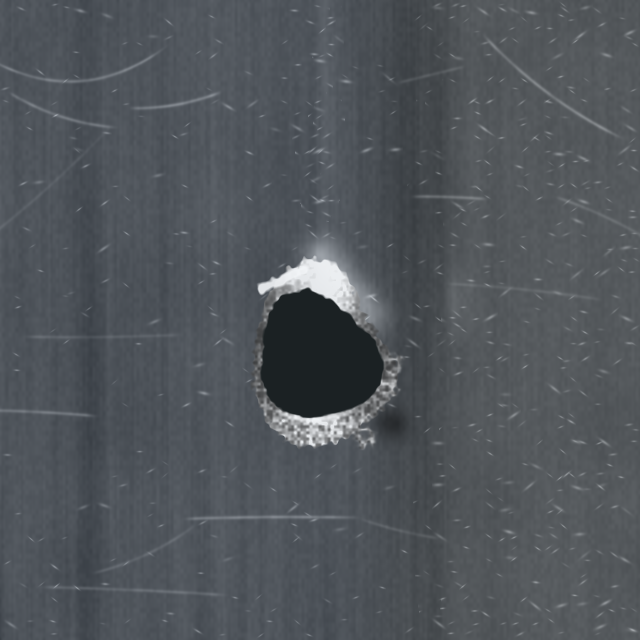
Write a three.js fragment shader that draws this texture.

```glsl
// Brushed grey metal sheet with a torn, punched hole near its centre.
// The hole is a polar Fourier outline; its rim widens by angle and is mottled by noise.
// The sheet layers stretched noise streaks, curved scratches and scattered flecks.

#define HOLE_CENTER vec2(0.499, 0.447)
#define HOLE_COLOR vec3(0.105, 0.13, 0.137)
#define SHEET_COLOR vec3(0.300, 0.318, 0.338)
#define RIM_COLOR vec3(0.95, 0.96, 0.97)
#define STREAK_GAIN 0.085
#define SCRATCH_GAIN 0.17
#define SCRATCH_WIDTH 0.0028
#define FLECK_GAIN 0.24
#define EDGE 0.0022

varying vec2 vUv;

float hash(vec2 p) {
  vec3 h = fract(vec3(p.xyx) * 0.1031);
  h += dot(h, h.yzx + 33.33);
  return fract((h.x + h.y) * h.z);
}

float noise(vec2 p) {
  vec2 i = floor(p), f = fract(p);
  f = f * f * (3.0 - 2.0 * f);
  return mix(mix(hash(i), hash(i + vec2(1.0, 0.0)), f.x),
             mix(hash(i + vec2(0.0, 1.0)), hash(i + vec2(1.0, 1.0)), f.x), f.y);
}

float bump(float x, float center, float width) {
  float t = (x - center) / width;
  return exp(-t * t);
}

float lobe(float angle, float center, float sharpness) {
  return exp(sharpness * (cos(angle - center) - 1.0));
}

float segment(vec2 p, vec2 a, vec2 b) {
  vec2 ab = b - a;
  return length(p - a - ab * clamp(dot(p - a, ab) / dot(ab, ab), 0.0, 1.0));
}

// Bowed line from a to b, broken along its length and fading at the ends.
float scratch(vec2 p, vec2 a, vec2 b, float bow) {
  vec2 ab = b - a;
  float t = dot(p - a, ab) / dot(ab, ab);
  float across = dot(p - a, normalize(vec2(-ab.y, ab.x))) - bow * 4.0 * t * (1.0 - t);
  float ends = smoothstep(0.0, 0.12, t) * (1.0 - smoothstep(0.85, 1.0, t));
  return bump(across, 0.0, SCRATCH_WIDTH) * ends * (0.55 + 0.6 * noise(p * 60.0));
}

float holeRadius(float a) {
  return 0.097 - 0.0034 * cos(a) - 0.0029 * sin(a) - 0.0038 * cos(2.0 * a)
       - 0.0063 * sin(2.0 * a) + 0.0069 * cos(3.0 * a) - 0.0059 * sin(3.0 * a);
}

float scratches(vec2 p) {
  float s = scratch(p, vec2(-0.03, 0.915), vec2(0.27, 0.935), -0.052);
  s += scratch(p, vec2(0.01, 0.858), vec2(0.19, 0.80), -0.012);
  s += 1.1 * scratch(p, vec2(0.20, 0.831), vec2(0.35, 0.858), -0.008);
  s += scratch(p, vec2(0.75, 0.951), vec2(0.98, 0.780), -0.014);
  s += scratch(p, vec2(0.28, 0.189), vec2(0.57, 0.191), 0.002);
  s += 0.5 * scratch(p, vec2(0.14, 0.103), vec2(0.31, 0.183), -0.01);
  s += 0.9 * scratch(p, vec2(-0.03, 0.359), vec2(0.16, 0.349), 0.002);
  s += 0.5 * scratch(p, vec2(0.03, 0.474), vec2(0.29, 0.477), -0.002);
  s += 0.6 * scratch(p, vec2(0.05, 0.083), vec2(0.37, 0.069), 0.002);
  s += 0.5 * scratch(p, vec2(0.56, 0.190), vec2(0.69, 0.158), -0.003);
  s += 0.9 * scratch(p, vec2(0.64, 0.693), vec2(0.765, 0.689), 0.001);
  s += 0.3 * scratch(p, vec2(-0.03, 0.62), vec2(0.18, 0.81), -0.006);
  s += 0.5 * scratch(p, vec2(0.86, 0.695), vec2(1.03, 0.615), 0.006);
  s += 0.5 * scratch(p, vec2(0.62, 0.870), vec2(0.73, 0.897), 0.0);
  return s + 0.4 * scratch(p, vec2(0.69, 0.557), vec2(0.95, 0.53), 0.004);
}

// Small slanted nicks, densest on the upper middle column and the right side.
float flecks(vec2 p) {
  float sum = 0.0;
  for (int k = 0; k < 3; k++) {
    float layer = float(k);
    vec2 g = p * (27.0 + 13.0 * layer) + 17.0 * layer, cell = floor(g);
    vec2 f = fract(g) - 0.3 - 0.4 * vec2(hash(cell + 3.1), hash(cell + 7.7));
    f.y += f.x * (hash(cell + 5.3) - 0.5) * 1.6;
    float density = 0.07 + 0.13 * smoothstep(0.63, 0.70, p.x)
      + 0.6 * bump(p.x, 0.502, 0.025) * smoothstep(0.62, 0.70, p.y);
    float mark = exp(-dot(f * f, vec2(25.0, 190.0)));
    sum += mark * step(hash(cell), density) * (0.3 + 0.7 * hash(cell + 9.2));
  }
  return sum;
}

vec3 sheet(vec2 p) {
  float streak = 0.4 * noise(vec2(p.x * 35.0, p.y * 1.5)) + 0.35 * noise(vec2(p.x * 105.0, p.y * 2.5))
               + 0.25 * noise(vec2(p.x * 260.0, p.y * 5.0)) - 0.5;
  float rightSide = smoothstep(0.69, 0.71, p.x);
  float tone = streak * STREAK_GAIN * (1.0 - 0.4 * rightSide) + 0.022 * rightSide;
  tone += 0.018 * bump(p.x, 0.42, 0.13) - 0.03 * bump(p.x, 0.135, 0.025) - 0.035 * bump(p.x, 0.64, 0.055);
  tone += 0.035 * bump(p.x, 0.508, 0.012) * smoothstep(0.55, 0.9, p.y);
  tone += 0.07 * rightSide * bump(p.x, 0.70, 0.035) * bump(p.y, 0.53, 0.055);
  tone += 0.025 * (noise(p * 9.0) - 0.5) + 0.03 * (noise(p * vec2(190.0, 130.0)) - 0.5);
  vec3 tint = mix(vec3(-0.004, 0.0, 0.006), vec3(0.004, 0.003, -0.003), smoothstep(0.5, 0.7, p.x));
  return SHEET_COLOR + tint + tone + SCRATCH_GAIN * scratches(p) + FLECK_GAIN * flecks(p);
}

void main() {
  vec2 p = vUv, q = p - HOLE_CENTER;
  float angle = atan(q.y, q.x);
  float top = lobe(angle, 1.5, 6.0), bottom = lobe(angle, -1.62, 3.5);
  float grain = noise(p * 120.0), fine = noise(p * 210.0 + 31.0);
  float d = length(q) - holeRadius(angle);
  vec3 color = sheet(p);

  // Burnished bulge above right and shadow below right.
  float bulge = segment(p, vec2(0.50, 0.602), vec2(0.578, 0.505));
  color += 0.27 * bump(bulge, 0.0, 0.028) * (0.75 + 0.4 * noise(p * 40.0));
  color *= 1.0 - 0.45 * bump(length(p - vec2(0.612, 0.338)), 0.0, 0.025);

  // Torn rim: white crest, mottled lower lip and thin dull sides.
  float width = 0.008 + 0.036 * top + 0.038 * bottom + 0.012 * lobe(angle, -0.45, 10.0);
  float outer = d - width + 0.012 * (grain - 0.5);
  float shine = 0.24 + 0.5 * grain * fine + 0.75 * top + bottom * (0.16 + 0.45 * fine);
  float rim = 1.0 - smoothstep(-EDGE, EDGE * 1.5, outer);
  color = mix(color, RIM_COLOR * min(shine, 1.0), rim * 0.92);
  float lip = bump(d, 0.004, 0.005) * smoothstep(0.45, 0.9, bottom);
  color = mix(color, RIM_COLOR, 0.75 * lip);
  float tail = segment(p, vec2(0.410, 0.549), vec2(0.475, 0.579)) + 0.006 * (grain - 0.5);
  color = mix(color, RIM_COLOR, 0.9 * (1.0 - smoothstep(0.004, 0.010, tail)));

  // Curled burrs on the right side.
  for (int k = 0; k < 3; k++) {
    float i = float(k);
    vec2 burr = vec2(0.612 + 0.006 * i - 0.014 * i * i, 0.431 - 0.015 * i - 0.021 * i * i);
    float r = length(p - burr) + 0.012 * (grain - 0.5);
    color = mix(color, RIM_COLOR * (0.3 + 0.65 * fine), 0.85 * bump(r, 0.011, 0.005));
  }

  // Opening, with white teeth biting into its upper edge.
  float teeth = 0.014 * top * noise(vec2(p.x * 75.0, 4.0)) + 0.005 * (grain - 0.5);
  float inside = 1.0 - smoothstep(-EDGE, EDGE, d + teeth);
  color = mix(color, HOLE_COLOR, inside);
  gl_FragColor = vec4(clamp(color, 0.0, 1.0), 1.0);
}
```
